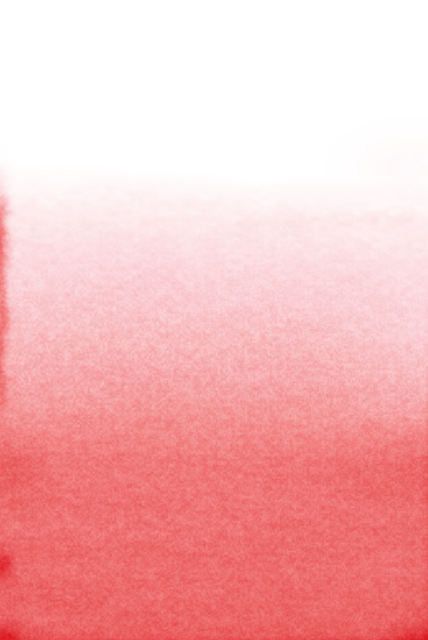
A Shadertoy shader for this background:

```glsl
float hash(vec2 p) {
    return fract(sin(dot(p, vec2(127.1, 311.7))) * 43758.5453);
}

float noise(vec2 p) {
    vec2 i = floor(p), f = fract(p);
    f = f * f * (3.0 - 2.0 * f);
    return mix(mix(hash(i), hash(i + vec2(1, 0)), f.x),
               mix(hash(i + vec2(0, 1)), hash(i + vec2(1, 1)), f.x), f.y);
}

float fbm(vec2 p) {
    float sum = 0.0, amp = 0.5;
    for (int i = 0; i < 4; i++) {
        sum += amp * noise(p);
        p = mat2(1.6, 1.2, -1.2, 1.6) * p + 7.3;
        amp *= 0.5;
    }
    return sum / 0.9375;
}

// Soft elliptical pool of pigment
float blot(vec2 p, vec2 center, vec2 radius) {
    vec2 q = (p - center) / radius;
    return exp(-dot(q, q));
}

// Pigment density to colour, from bare paper to saturated red
vec3 pigment(float d) {
    vec3 c = mix(vec3(1.0), vec3(0.98, 0.80, 0.82), clamp(d / 0.2, 0.0, 1.0));
    c = mix(c, vec3(0.95, 0.52, 0.52), clamp((d - 0.2) / 0.28, 0.0, 1.0));
    c = mix(c, vec3(0.91, 0.33, 0.34), clamp((d - 0.48) / 0.19, 0.0, 1.0));
    return mix(c, vec3(0.86, 0.10, 0.13), clamp((d - 0.67) / 0.23, 0.0, 1.0));
}

void mainImage(out vec4 fragColor, in vec2 fragCoord) {
    vec2 uv = fragCoord / iResolution.xy;
    vec2 p = fragCoord / iResolution.y;

    // Vertical wash with wavering horizontal bands
    float cloud = fbm(p * vec2(5.0, 9.0) + 3.0) - 0.5;
    float streak = fbm(p * vec2(4.0, 28.0) + 11.0) - 0.5;
    float h = uv.y + 0.045 * cloud + 0.02 * streak;
    h += 0.03 * (uv.x - 0.4) * smoothstep(0.5, 0.7, uv.y);
    float d = 1.02 * clamp(0.735 - h, 0.0, 0.31)
            + 1.4 * clamp(0.425 - h, 0.0, 0.155)
            + 0.3 * clamp(0.27 - h, 0.0, 0.27);
    d += 0.07 * streak * smoothstep(0.75, 0.3, uv.y);

    // Pale and dark areas along the right side
    d -= 0.07 * blot(uv, vec2(1.0, 0.46), vec2(0.16, 0.10));
    d += 0.07 * blot(uv, vec2(1.0, 0.26), vec2(0.30, 0.05));
    d += 0.025 * blot(uv, vec2(0.95, 0.74), vec2(0.12, 0.05));
    d += 0.03 * blot(uv, vec2(0.9, 0.655), vec2(0.25, 0.012));

    // Pools gathered at the ragged edges
    vec2 e = uv + vec2(0.025, 0.015) * (fbm(p * 28.0) - 0.5);
    d += 0.42 * blot(e, vec2(0.0, 0.63), vec2(0.018, 0.065));
    d += 0.30 * blot(e, vec2(0.0, 0.48), vec2(0.015, 0.11));
    d += 0.10 * blot(e, vec2(0.02, 0.27), vec2(0.09, 0.05));
    d += 0.26 * blot(e, vec2(0.0, 0.115), vec2(0.032, 0.022));
    d += 0.22 * blot(e, vec2(0.0, 0.0), vec2(0.05, 0.025));
    d += 0.20 * blot(e, vec2(1.0, 0.0), vec2(0.08, 0.025));
    d += 0.08 * exp(-uv.y / 0.006);
    d += 0.08 * exp((uv.x - 1.0) / 0.006) * smoothstep(0.55, 0.3, uv.y);

    // Paper tooth, stronger where pigment has settled
    float fiber = fbm(p * vec2(75.0, 120.0)) - 0.5;
    float grain = noise(p * 260.0) + noise(p.yx * 390.0 + 5.0) - 1.0;
    float wet = smoothstep(0.0, 0.35, d);
    d += wet * (0.10 * fiber + 0.075 * grain);
    d += 0.05 * fiber * smoothstep(0.0, 0.06, d) * (1.0 - wet);

    fragColor = vec4(pigment(max(d, 0.0)), 1.0);
}
```
